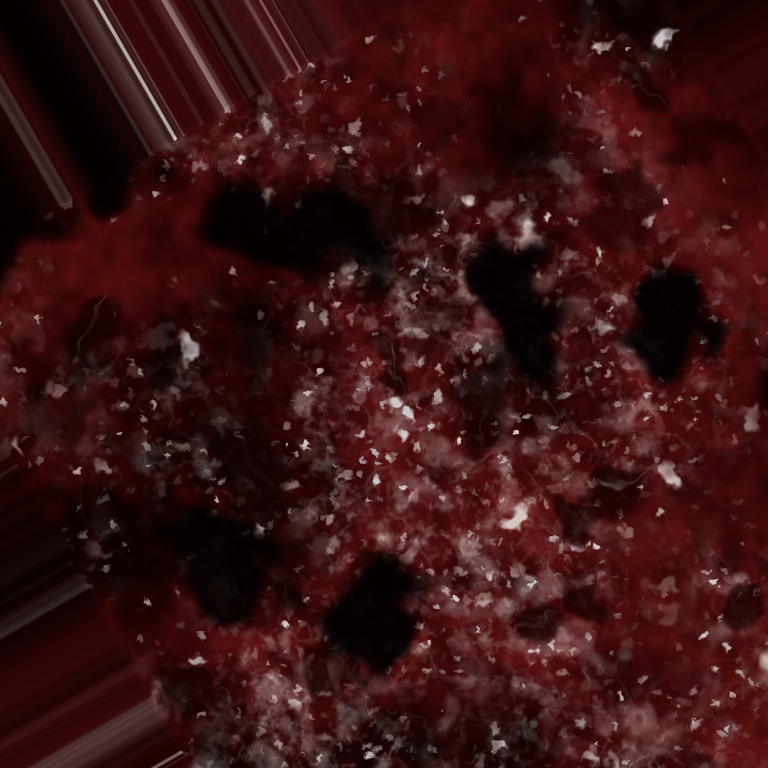
Write a WebGL 2 fragment shader that draws this texture.

```glsl
#version 300 es
precision highp float;
// Dark red crumbly slab with black voids, pale flakes, slivers and dusty patches.
// Scattered ragged ellipses and noise set how much pale debris covers a red
// ground; beyond the tilted slab edges the border values run on as streaks.

uniform vec2 u_resolution;
out vec4 outColor;

vec4 hash4(vec2 p) {
    vec4 q = fract(p.xyxy * vec4(0.1031, 0.1030, 0.0973, 0.1099));
    q += dot(q, q.wzxy + 33.33);
    return fract((q.xxyz + q.yzzw) * q.zywx);
}

float noise(vec2 p) {
    vec2 i = floor(p), f = fract(p);
    f = f * f * (3.0 - 2.0 * f);
    return mix(mix(hash4(i).x, hash4(i + vec2(1, 0)).x, f.x),
               mix(hash4(i + vec2(0, 1)).x, hash4(i + vec2(1, 1)).x, f.x), f.y);
}

float fbm(vec2 p) {
    float sum = 0.0, gain = 0.533;
    for (int i = 0; i < 4; i++) {
        sum += gain * noise(p);
        p = mat2(1.6, 1.2, -1.2, 1.6) * p + 17.0;
        gain *= 0.5;
    }
    return sum;
}

// How crowded the debris is: patchy, and thicker towards the bottom.
float crowding(vec2 p) {
    return smoothstep(0.25, 0.8, fbm(p * 6.0 + 7.0) + 0.2 * (0.5 - p.y));
}

// Ragged, bent ellipses in a jittered grid: x = coverage, y = paleness.
vec2 scatter(vec2 p, float count, float density, vec2 size, float softness) {
    vec2 q = p * count + count * 3.7;
    vec2 warped = q + 0.4 * (vec2(noise(q * 3.0), noise(q * 3.0 + 31.0)) - 0.5)
                    + 0.15 * (vec2(noise(q * 7.0), noise(q * 7.0 + 53.0)) - 0.5);
    vec2 cell = floor(warped), result = vec2(0.0);
    for (int j = -1; j <= 1; j++) {
        for (int i = -1; i <= 1; i++) {
            vec2 id = cell + vec2(i, j);
            vec4 h = hash4(id);
            if (h.x > density) continue;
            float tone = fract(h.x * 57.0 + h.y * 13.0);
            float angle = h.w * 6.2832;
            vec2 d = warped - id - h.yz;
            d = mat2(cos(angle), sin(angle), -sin(angle), cos(angle)) * d;
            d.y += (tone - 0.5) * d.x * d.x;
            float r = length(d / (size * (0.6 + 0.65 * h.z)));
            float cover = 1.0 - smoothstep(1.0 - softness, 1.0 + softness, r);
            cover *= smoothstep(0.0, 0.25, 1.0 - h.x / density);
            result = max(result, cover * vec2(1.0, mix(0.12, 0.95, pow(tone, 4.0))));
        }
    }
    return result;
}

// Pale cover from dust, filaments, crumbs and slivers.
float debris(vec2 p) {
    float crowd = crowding(p);
    float dust = 0.34 * crowd * smoothstep(0.45, 0.8, fbm(p * 38.0));
    float ridge = 1.0 - abs(2.0 * fbm(p * 24.0 + 5.0) - 1.0);
    dust += 0.2 * crowd * smoothstep(0.86, 1.0, ridge) * noise(p * 50.0);

    float pale = 0.0, count = 13.0, density = 0.2;
    for (int i = 0; i < 4; i++) {
        pale = max(pale, scatter(p, count, density * crowd, vec2(0.38, 0.22), 0.45).y);
        count *= 1.75;
        density *= 1.5;
    }
    float sliver = scatter(p, 9.0, 0.3, vec2(0.4, 0.035), 0.45).y;
    pale = max(pale, sliver * (0.4 + noise(p * 50.0)));
    return dust + pale * (0.5 + 0.7 * noise(p * 70.0));
}

vec3 slab(vec2 p) {
    // Mottled red ground, browner only where debris covers it.
    float red = 0.2 + 0.46 * (fbm(p * 6.0) - 0.5) + 0.18 * (fbm(p * 42.0) - 0.5);
    float cover = debris(p);

    // Soft dark clods and deep black voids.
    float clod = scatter(p, 9.0, 0.36, vec2(0.42, 0.32), 0.3).x;
    float hollow = scatter(p, 5.0, 0.4, vec2(0.4, 0.28), 0.32).x;
    red = mix(clamp(red, 0.06, 0.36), 0.08, 0.7 * clod);
    red = mix(red, 0.012, 0.95 * hollow);
    cover *= (1.0 - 0.7 * clod) * (1.0 - 0.95 * hollow);

    vec3 ground = vec3(red, vec2(0.5 * red * red));
    vec3 bone = mix(vec3(0.88, 0.8, 0.76), vec3(0.82, 0.82, 0.84), noise(p * 22.0));
    return mix(ground, bone, clamp(cover, 0.0, 0.95));
}

void main() {
    vec2 p = gl_FragCoord.xy / u_resolution.y;

    // Hold positions at the borders of the slab, which is turned by 30 degrees.
    mat2 turn = mat2(0.866, -0.5, 0.5, 0.866);
    vec2 local = turn * p;
    vec2 held = vec2(clamp(local.x, 0.215, 1.26), min(local.y, 0.595));
    float outside = smoothstep(0.0, 0.006, length(local - held));
    vec3 color = slab(transpose(turn) * held);
    outColor = vec4(color * (1.0 - 0.15 * outside), 1.0);
}
```
